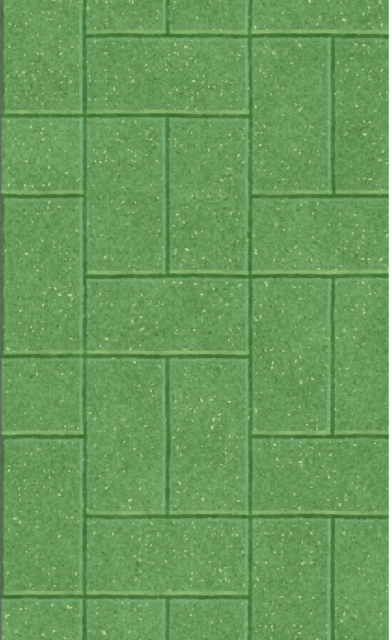
Give the GLSL for this texture, as a Shadertoy shader.

```glsl
#define UNITS_HIGH 7.983
#define COLUMN_WIDTH 2.063
#define ORIGIN vec2(1.06, 1.538)
#define JOINT 0.011
#define WOBBLE 0.012
#define GRAIN 1.75
#define SPECKS 0.17
#define STONE_DARK vec3(0.37, 0.565, 0.32)
#define STONE_LIGHT vec3(0.445, 0.645, 0.40)
#define RIM_LIGHT vec3(0.55, 0.73, 0.44)
#define RIM_COOL vec3(0.46, 0.70, 0.50)
#define JOINT_DARK vec3(0.23, 0.42, 0.17)

float hash(vec2 p) {
    vec3 h = fract(vec3(p.xyx) * 0.1031);
    h += dot(h, h.yzx + 33.33);
    return fract((h.x + h.y) * h.z);
}

float noise(vec2 p) {
    vec2 i = floor(p), f = fract(p);
    f = f * f * (3.0 - 2.0 * f);
    return mix(mix(hash(i), hash(i + vec2(1, 0)), f.x),
               mix(hash(i + vec2(0, 1)), hash(i + vec2(1, 1)), f.x), f.y);
}

float fbm(vec2 p) {
    float sum = 0.0, weight = 0.5;
    for (int i = 0; i < 4; i++) {
        sum += weight * noise(p);
        p = p * 2.03 + 17.3;
        weight *= 0.5;
    }
    return sum / 0.9375;
}

// Soft stripe around a distance
float band(float d, float center, float halfWidth, float soft) {
    return 1.0 - smoothstep(halfWidth, halfWidth + soft, abs(d - center));
}

// One jittered, turned fleck in some of the grid cells
float specks(vec2 p, float chance, float soft) {
    vec2 cell = floor(p);
    float size = hash(cell + 7.7);
    float radius = mix(0.02, 0.14, size * size);
    float angle = 6.283 * hash(cell + 71.3);
    vec2 d = fract(p) - 0.3 - 0.4 * vec2(hash(cell + 31.1), hash(cell + 57.9));
    d = vec2(d.x * cos(angle) + d.y * sin(angle), d.y * cos(angle) - d.x * sin(angle));
    return step(hash(cell), chance) * (1.0 - smoothstep(radius, radius + soft, length(d * vec2(0.8, 1.3))));
}

void mainImage(out vec4 fragColor, in vec2 fragCoord) {
    float pixel = UNITS_HIGH / iResolution.y;
    float soft = max(pixel, 0.022);
    vec2 p = fragCoord * pixel;

    // Slightly uneven edges
    vec2 warp = vec2(fbm(p * 2.0), fbm(p * 2.0 + 40.0)) - 0.5;
    vec2 q = p + warp * WOBBLE * 2.0 - ORIGIN;

    // Columns of two upright bricks and one lying brick, stepped by one unit
    float column = floor(q.x / COLUMN_WIDTH);
    vec2 local = vec2(q.x - column * COLUMN_WIDTH, mod(q.y - column, 3.0));
    float row = floor((q.y - column) / 3.0);
    bool lying = local.y > 2.0;
    float side = lying ? 0.0 : step(COLUMN_WIDTH * 0.5, local.x);
    vec2 size = lying ? vec2(COLUMN_WIDTH, 1.0) : vec2(COLUMN_WIDTH * 0.5, 2.0);
    vec2 low = local - vec2(side * size.x, lying ? 2.0 : 0.0);
    vec2 high = size - low;
    float tint = hash(vec2(column * 2.0 + side, row * 2.0 + float(lying)) + 11.0);

    // Grainy, mottled stone
    float tone = 0.5 + 0.18 * (tint - 0.5);
    tone += GRAIN * (0.6 * noise(p * 43.0) + 0.4 * noise(p * 23.0 + 9.0) - 0.5);
    tone += 0.75 * (fbm(p * 1.6 + 5.0) - 0.5);
    vec3 color = mix(STONE_DARK, STONE_LIGHT, tone);

    // Pale and dark aggregate, denser in patches
    float cluster = 0.5 + noise(p * 2.2 + 60.0);
    for (int i = 0; i < 2; i++) {
        float scale = 14.0 - 5.0 * float(i);
        vec2 g = p * scale + 23.7 * float(i);
        float blur = soft * scale * 0.8;
        float pale = specks(g, SPECKS * cluster, blur) * mix(0.3, 1.0, hash(floor(g) + 3.3));
        color = mix(color, vec3(0.70, 0.82, 0.54), pale);
        color = mix(color, JOINT_DARK, 0.4 * specks(g + 90.4, SPECKS * 0.5, blur));
    }

    // Worn bevels: bright below, cool on the right and top
    float wear = 0.35 + 0.9 * noise(p * 7.0) * (0.6 + 0.6 * noise(p * 23.0));
    color = mix(color, RIM_LIGHT, 0.9 * wear * band(low.y, 0.052, 0.010, soft));
    color = mix(color, RIM_COOL, 0.85 * wear * band(high.x, 0.05, 0.008, soft));
    color = mix(color, RIM_COOL, 0.6 * wear * band(high.y, 0.05, 0.004, soft));
    color = mix(color, RIM_COOL, 0.25 * wear * band(low.x, 0.045, 0.003, soft));

    // Dark joints of uneven depth, fainter when upright
    vec2 nearest = min(low, high);
    float crumble = noise(p * 24.0 + 4.0);
    float width = JOINT * (0.3 + 1.4 * crumble);
    vec2 line = 1.0 - smoothstep(vec2(width), vec2(width + soft), nearest);
    float depth = 0.45 + 0.35 * noise(p * 5.0 + 30.0) + 0.3 * noise(p * 16.0);
    float gap = max(line.x * 0.82, line.y);
    color = mix(color, JOINT_DARK, min(depth, 1.0) * gap);

    // Violet sliver at the left, white strip at the right
    float x = fragCoord.x / iResolution.x;
    float aa = 1.0 / iResolution.x;
    float sliver = 1.0 - smoothstep(0.003, 0.003 + aa, x);
    color = mix(color, vec3(0.36, 0.38, 0.42), 0.7 * sliver);
    color = mix(color, vec3(1.0), smoothstep(0.992 - aa, 0.992 + aa, x));

    fragColor = vec4(clamp(color, 0.0, 1.0), 1.0);
}
```
